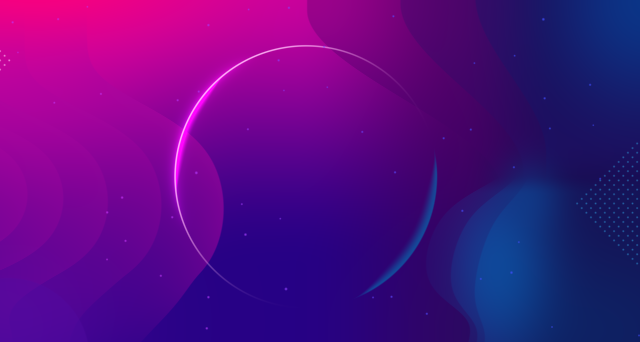
Reproduce this background procedurally as a WebGL 1 fragment shader.

```glsl
precision highp float;
uniform vec2 u_resolution;

float hash(vec2 p) {
  return fract(sin(dot(p, vec2(41.3, 289.1))) * 4375.85);
}

float glow(vec2 p, vec2 center, vec2 size) {
  vec2 q = (p - center) / size;
  return exp(-dot(q, q));
}

// Round bulge with soft shoulders used for the wavy outlines
float bulge(float y, float halfWidth) {
  float t = abs(y) / halfWidth;
  return exp(-t * t * (0.4 + 0.6 * t * t * t));
}

// Thin sickle hugging the inside of a circle, d is the signed distance
float crescent(float d, float facing, float limit, float width, float px) {
  float w = width * smoothstep(limit, 1.0, facing) + 0.001;
  return smoothstep(px, -px, d) * smoothstep(-w, 0.0, d)
       * smoothstep(limit, mix(limit, 1.0, 0.5), facing);
}

float dotGrid(vec2 p, float spacing, float radius, float px) {
  vec2 q = vec2(p.x + p.y, p.x - p.y) / spacing;
  return smoothstep(radius + px, radius - px, length(fract(q) - 0.5) * spacing * 0.707);
}

vec3 backdrop(vec2 p) {
  float rise = p.y + 0.2 * smoothstep(0.75, 0.0, p.x);
  vec3 col = mix(vec3(0.15, 0.005, 0.52), vec3(0.77, 0.01, 0.63), smoothstep(0.22, 1.07, rise));
  col = mix(col, vec3(0.33, 0.03, 0.62), 0.8 * glow(p, vec2(0.0, 0.05), vec2(0.35, 0.3)));
  col = mix(col, vec3(1.0, 0.0, 0.48), 0.95 * glow(p, vec2(0.1, 1.07), vec2(0.55, 0.2)));
  col = mix(col, vec3(0.23, 0.0, 0.34), 0.78 * smoothstep(0.85, 1.42, p.x));
  col = mix(col, vec3(0.09, 0.02, 0.27), 0.92 * smoothstep(1.34, 1.64, p.x));
  col = mix(col, vec3(0.01, 0.27, 0.59), 0.9 * glow(p, vec2(1.87, 1.0), vec2(0.3, 0.37)));
  return mix(col, vec3(0.04, 0.14, 0.39), 0.7 * glow(p, vec2(1.75, 0.03), vec2(0.38, 0.3)));
}

void main() {
  vec2 p = gl_FragCoord.xy / u_resolution.y;
  float px = 1.0 / u_resolution.y;
  vec3 col = backdrop(p);

  // Nested magenta lobes on the left
  for (int i = 0; i < 5; i++) {
    float k = float(i);
    float tip = 0.654 - 0.195 * k + 0.0129 * k * k;
    float edge = tip - 0.4 + 0.4 * bulge(p.y - 0.39 - 0.01 * k, 0.315 - 0.025 * k);
    edge += 0.12 * smoothstep(0.2, 0.0, p.y);
    float depth = edge - p.x;
    float shade = smoothstep(-px, px, depth) * exp(-max(depth, 0.0) * 3.5);
    shade *= mix(0.58, 0.26, min(k, 1.0)) * smoothstep(-0.1, 0.36, p.y) * smoothstep(1.0, 0.65, p.y);
    col = mix(col, vec3(0.66, 0.02, 0.62), shade);
  }
  float hill = length(p - vec2(0.025, -0.05)) - 0.237;
  col = mix(col, vec3(0.32, 0.04, 0.63), 0.4 * smoothstep(px, -px, hill));

  // Sweeping translucent veils at the upper right
  for (int i = 0; i < 3; i++) {
    float k = float(i);
    float drop = smoothstep(0.97 + 0.02 * k, 0.45 + 0.05 * k, p.y);
    float edge = mix(0.898 + 0.3 * k - 0.027 * k * k, 1.463 + 0.067 * k, drop);
    float veil = smoothstep(-px, px, p.x - edge) * exp(-max(p.x - edge, 0.0) * 2.0);
    vec3 tint = mix(vec3(0.26, 0.0, 0.4), vec3(0.06, 0.09, 0.42), 0.5 * k);
    col = mix(col, tint, 0.32 * veil * smoothstep(0.42, 0.6, p.y));
  }

  // Blue fan unfolding at the lower right
  float fanLight = glow(p, vec2(1.45, 0.23), vec2(0.15, 0.25));
  for (int i = 0; i < 3; i++) {
    float k = float(i);
    float stem = 1.37 + 0.26 * p.y + 0.025 * k;
    float edge = stem - (0.19 - 0.055 * k) * bulge(p.y - 0.28 + 0.02 * k, 0.178);
    float fold = smoothstep(-px, px, p.x - edge) * smoothstep(0.49, 0.43, p.y);
    col = mix(col, vec3(0.03, 0.36, 0.68), fold * (0.03 + 0.34 * fanLight));
  }
  col = mix(col, vec3(0.05, 0.27, 0.58), 0.5 * glow(p, vec2(1.55, 0.43), vec2(0.09, 0.1)));

  // Glowing ring with a pink and a blue crescent
  vec2 q = p - vec2(0.895, 0.483);
  float d = length(q) - 0.383;
  vec2 dir = q / max(length(q), 0.001);
  float lit = smoothstep(-0.6, 1.0, dot(dir, vec2(-0.8, 0.6)));
  float pinkSide = dot(dir, vec2(-0.93, 0.37));
  float blueSide = dot(dir, vec2(0.88, -0.475));
  col = mix(col, vec3(0.05, 0.36, 0.65), 0.8 * crescent(d, blueSide, 0.74, 0.037, px));
  col += vec3(0.5, 0.0, 0.42) * crescent(d, pinkSide, 0.85, 0.025, px);
  col += vec3(0.35, 0.02, 0.36) * exp(-abs(d) * 85.0) * smoothstep(0.65, 1.0, pinkSide);
  float line = smoothstep(0.0015 + px, 0.0, abs(d));
  col = mix(col, vec3(1.0, 0.72, 0.97), line * lit * (0.35 + 0.6 * lit));

  // Halftone triangles at both sides
  float rightTip = p.x - 1.675 - abs(p.y - 0.41);
  float leftTip = 0.04 - p.x - abs(p.y - 0.82);
  float dots = 0.75 * dotGrid(p, 0.027, 0.0022, px);
  col = mix(col, vec3(0.16, 0.5, 0.76), dots * step(0.0, rightTip));
  col = mix(col, vec3(1.0, 0.75, 0.95), dots * step(0.0, leftTip));

  // Scattered sparks
  vec2 cell = floor(p * 9.0);
  vec2 spot = 0.15 + 0.7 * vec2(hash(cell), hash(cell + 17.0));
  float size = 0.0015 + 0.002 * hash(cell + 5.0);
  float spark = smoothstep(size + px, size - px, length(p - (cell + spot) / 9.0));
  vec3 sparkColor = mix(vec3(0.75, 0.2, 0.95), vec3(0.25, 0.3, 1.0), smoothstep(0.3, 1.5, p.x));
  col = mix(col, sparkColor, 0.75 * spark * step(0.65, hash(cell + 31.0)));

  gl_FragColor = vec4(clamp(col, 0.0, 1.0), 1.0);
}
```
